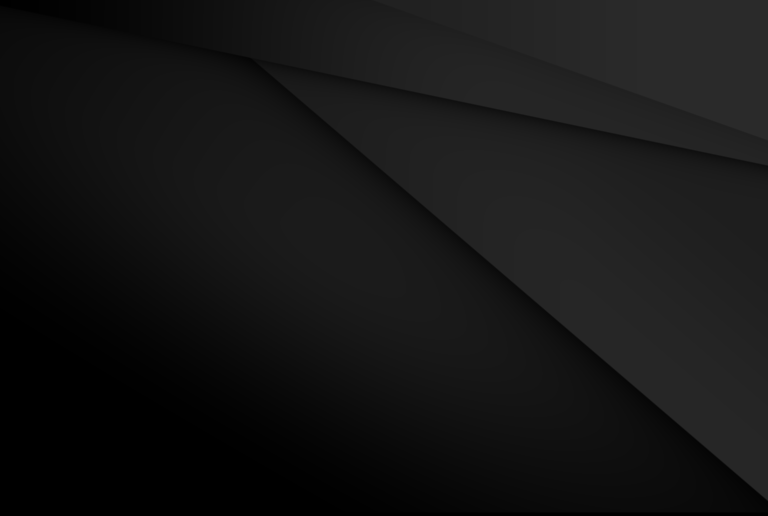
A Shadertoy shader for this background:

```glsl
// Dark layered panels: a softly lit base sheet with three overlapping
// angular sheets on top. Each sheet is a half plane with its own
// gradient, and casts a soft shadow on whatever lies beneath it.

// Signed distance to the line a-b, positive above when b is right of a.
float above(vec2 p, vec2 a, vec2 b) {
    vec2 d = normalize(b - a);
    return dot(p - a, vec2(-d.y, d.x));
}

// Darkening below an edge; zero distance is the contact line.
float shadow(float dist, float strength, float width) {
    return 1.0 - strength * exp(-max(-dist, 0.0) / width);
}

float cover(float dist) {
    float pixel = 1.0 / iResolution.y;
    return smoothstep(-pixel, pixel, dist);
}

void mainImage(out vec4 fragColor, in vec2 fragCoord) {
    // Height spans 0..1 and width 0..1.49.
    vec2 p = fragCoord / iResolution.xy * vec2(1.49, 1.0);

    float diagonal = above(p, vec2(0.485, 0.889), vec2(1.49, 0.029));
    float band = above(p, vec2(0.0, 0.989), vec2(1.49, 0.679));
    float corner = above(p, vec2(0.722, 1.0), vec2(1.49, 0.728));

    // Base sheet: glow rising out of the black lower left corner.
    vec2 along = vec2(0.865, -0.502);
    float rise = dot(p - vec2(0.0, 0.455), vec2(0.502, 0.865));
    float spread = dot(p - vec2(0.679, 0.514), along);
    float base = 0.107 * smoothstep(-0.09, 0.38, rise) * exp(-1.3 * spread * spread);
    base *= shadow(diagonal, 0.62, 0.032);

    // Right wedge: brightest along the middle of its diagonal edge.
    float wedge = mix(0.108, 0.148, smoothstep(0.45, 1.15, p.x));
    wedge -= 0.03 * smoothstep(0.05, 0.4, diagonal);
    float tone = mix(base, wedge, cover(diagonal));
    tone *= shadow(band, 0.55, 0.02);

    // Top band: fades to black at the left and dims under the corner sheet.
    float strip = 0.148 * smoothstep(-0.05, 1.0, p.x);
    strip *= shadow(corner, 0.16, 0.04);
    tone = mix(tone, strip, cover(band));

    // Upper right corner sheet.
    float sheet = mix(0.128, 0.166, smoothstep(0.72, 1.35, p.x));
    tone = mix(tone, sheet, cover(corner));

    // Thin black border at the bottom.
    tone *= smoothstep(0.005, 0.009, p.y);

    fragColor = vec4(vec3(tone), 1.0);
}
```
